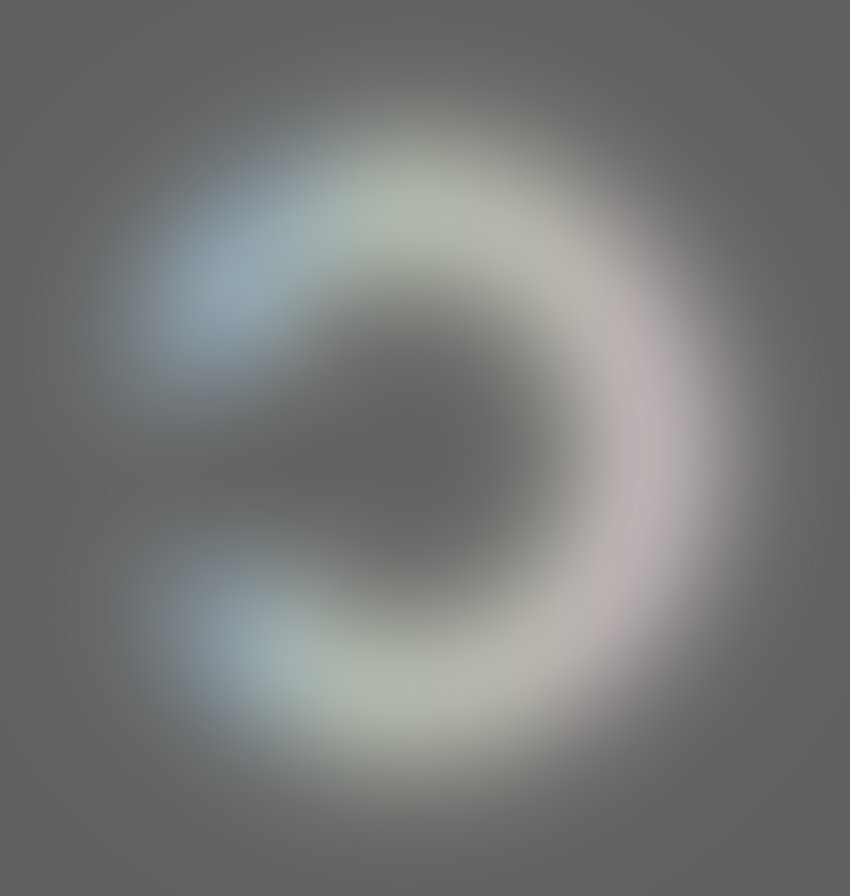
Write a Shadertoy shader that draws this background.

```glsl
// Soft pastel glow in an open ring, fading into neutral grey.
#define RING_CENTER vec2(-0.020, -0.004)
#define RING_RADIUS 0.264
#define GLOW_WIDTH 0.112
#define GAP_ANGLE 3.26
#define GAP_HALF_WIDTH 0.96
#define GAP_FLOOR 0.07
#define TINT_SLANT 0.08

const float TAU = 6.2831853;
const vec3 GREY  = vec3(0.382, 0.382, 0.380);
const vec3 BLUE  = vec3(0.570, 0.650, 0.695);
const vec3 GREEN = vec3(0.692, 0.722, 0.670);
const vec3 SAND  = vec3(0.718, 0.712, 0.676);
const vec3 PINK  = vec3(0.732, 0.699, 0.699);

// Gaussian falloff on both sides of the ring's centre line
float ringGlow(vec2 p) {
    float d = (length(p) - RING_RADIUS) / GLOW_WIDTH;
    return exp(-d * d);
}

// Fades the ring out around the gap direction
float gapFade(vec2 p) {
    float angle = atan(p.y, p.x + 1e-5) - GAP_ANGLE;
    float fromGap = abs(angle - TAU * round(angle / TAU));
    return mix(GAP_FLOOR, 1.0, smoothstep(0.0, GAP_HALF_WIDTH, fromGap));
}

// Pastel sweep from left to right, slightly slanted
vec3 pastel(vec2 p) {
    float x = p.x - TINT_SLANT * p.y;
    vec3 tint = mix(BLUE, GREEN, smoothstep(-0.23, 0.0, x));
    tint = mix(tint, SAND, smoothstep(-0.02, 0.14, x));
    return mix(tint, PINK, smoothstep(0.12, 0.27, x));
}

void mainImage(out vec4 fragColor, in vec2 fragCoord) {
    // Height units, measured from the ring centre
    vec2 p = (fragCoord - 0.5 * iResolution.xy) / iResolution.y - RING_CENTER;
    float glow = ringGlow(p) * gapFade(p);
    fragColor = vec4(mix(GREY, pastel(p), glow), 1.0);
}
```
